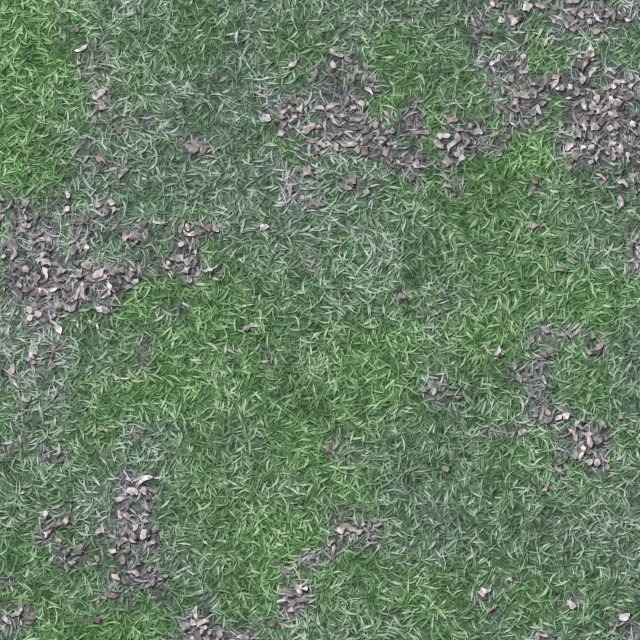
Write a Shadertoy shader that draws this texture.

```glsl
// Trodden lawn seen from above: tangled short grass, dry patches and pale leaf litter.

// Integer hash: three random values in 0..1 per cell and layer
vec3 hash(vec2 cell, int layer) {
    uvec3 v = uvec3(ivec3(ivec2(floor(cell)), layer) + 1000);
    v = v * 1664525u + 1013904223u;
    v.x += v.y * v.z; v.y += v.z * v.x; v.z += v.x * v.y;
    v ^= v >> 16u;
    v.x += v.y * v.z; v.y += v.z * v.x; v.z += v.x * v.y;
    return vec3(v >> 8u) / 16777216.0;
}

float noise(vec2 p, int layer) {
    vec2 c = floor(p), f = fract(p);
    f = f * f * (3.0 - 2.0 * f);
    return mix(mix(hash(c, layer).x, hash(c + vec2(1, 0), layer).x, f.x),
               mix(hash(c + vec2(0, 1), layer).x, hash(c + vec2(1, 1), layer).x, f.x), f.y);
}

// Share of dead, greyish material at a place
float dryness(vec2 p) {
    float field = 0.3 * noise(p * 5.0, 90) + 0.4 * noise(p * 13.0, 91) + 0.3 * noise(p * 31.0, 92);
    return smoothstep(0.47, 0.78, field);
}

// Green ramp from deep shadow to sunlit tip
vec3 grassColor(float t) {
    vec3 c = mix(vec3(0.22, 0.29, 0.22), vec3(0.31, 0.43, 0.30), smoothstep(0.0, 0.33, t));
    c = mix(c, vec3(0.40, 0.53, 0.38), smoothstep(0.3, 0.56, t));
    c = mix(c, vec3(0.51, 0.63, 0.49), smoothstep(0.52, 0.8, t));
    return mix(c, vec3(0.67, 0.72, 0.65), smoothstep(0.8, 1.0, t));
}

vec3 wither(vec3 c, float amount) {
    float grey = dot(c, vec3(0.3, 0.55, 0.15));
    return mix(c, grey + vec3(0.03, -0.015, 0.025), amount);
}

// Signed distance-like value of a bent sliver, tapered at both ends
float sliver(vec2 q, float angle, float halfLength, float halfWidth, float bend) {
    float c = cos(angle), s = sin(angle);
    q = vec2(c * q.x + s * q.y, c * q.y - s * q.x);
    q.y += bend * q.x * q.x;
    float along = q.x / halfLength;
    return abs(q.y) - halfWidth * (1.0 - along * along);
}

void mainImage(out vec4 fragColor, in vec2 fragCoord) {
    vec2 p = fragCoord / iResolution.y;
    float softness = 0.0007 + 0.4 / iResolution.y;
    float dry = dryness(p);
    float patchLight = 0.34 * (noise(p * 55.0, 70) - 0.5) + 0.2 * (noise(p * 14.0, 71) - 0.5);

    // Shaded ground between the blades
    vec3 color = wither(grassColor(0.55 * noise(p * 150.0, 72)), 0.3 + 0.5 * dry);

    // Overlapping blades, upper layers lighter
    const int LAYERS = 12;
    for (int k = 0; k < LAYERS; k++) {
        float depth = float(k) / float(LAYERS - 1);
        float scale = 42.0 + 18.0 * fract(float(k) * 0.618);
        vec2 g = p * scale + float(k) * vec2(0.37, 0.61);
        for (int j = -1; j <= 1; j++)
        for (int i = -1; i <= 1; i++) {
            vec2 cell = floor(g) + vec2(i, j);
            vec3 place = hash(cell, k), look = hash(cell, k + 20);
            vec2 q = g - cell - place.xy;
            float angle = place.z * 6.2832;
            float halfLength = mix(0.3, 0.75, look.x);
            float halfWidth = mix(0.05, 0.1, look.y);
            float bend = look.x - 0.5;
            float soft = softness * scale;
            float shadow = sliver(q + vec2(-0.05, 0.08), angle, halfLength, halfWidth, bend);
            color *= 1.0 - 0.2 * smoothstep(soft * 1.5, -soft, shadow);
            float d = sliver(q, angle, halfLength, halfWidth, bend);
            float light = 0.03 + 0.31 * depth + 0.74 * look.z + patchLight;
            vec3 blade = wither(grassColor(light), 0.35 * look.y + dry * (0.2 + 0.5 * look.x));
            color = mix(color, blade, smoothstep(soft, -soft, d));
        }
    }

    // Gentle drift between cool and lush green
    float lush = smoothstep(0.25, 0.75, 0.6 * noise(p * 4.0, 80) + 0.4 * noise(p * 13.0, 81));
    color *= mix(vec3(1.02, 0.99, 1.06), vec3(0.94, 1.02, 0.86), lush * (1.0 - dry));
    color *= vec3(1.06, 1.11, 1.07);

    // Crumpled leaf litter, gathered in small clumps
    for (int k = 0; k < 4; k++) {
        vec2 g = p * 40.0 + float(k) * vec2(0.43, 0.29);
        float crumple = 0.3 * (noise(p * 150.0, 60 + k) - 0.5);
        for (int j = -1; j <= 1; j++)
        for (int i = -1; i <= 1; i++) {
            vec2 cell = floor(g) + vec2(i, j);
            vec3 place = hash(cell, k + 40), look = hash(cell, k + 50);
            vec2 q = g - cell - place.xy;
            float clump = dryness(p - q / 40.0);
            float present = step(look.x, 0.75 * clump * clump + 0.003);
            float halfLength = mix(0.2, 0.5, look.y);
            float halfWidth = mix(0.06, 0.2, look.z);
            float angle = place.z * 6.2832;
            float soft = softness * 48.0;
            float shadow = sliver(q + vec2(-0.08, 0.12), angle, halfLength, halfWidth, 0.6) + crumple;
            color *= 1.0 - 0.4 * present * smoothstep(soft * 2.0, -soft, shadow);
            float d = sliver(q, angle, halfLength, halfWidth, 0.6) + crumple;
            vec3 leaf = mix(vec3(0.50, 0.46, 0.46), vec3(0.86, 0.82, 0.83), fract(look.y * 7.0));
            leaf *= 0.8 + 0.4 * noise(p * 210.0, 65);
            color = mix(color, leaf, present * smoothstep(soft, -soft, d));
        }
    }

    // Fine grain
    color *= 0.87 + 0.26 * noise(p * 230.0, 95);
    fragColor = vec4(clamp(color, 0.0, 1.0), 1.0);
}
```
